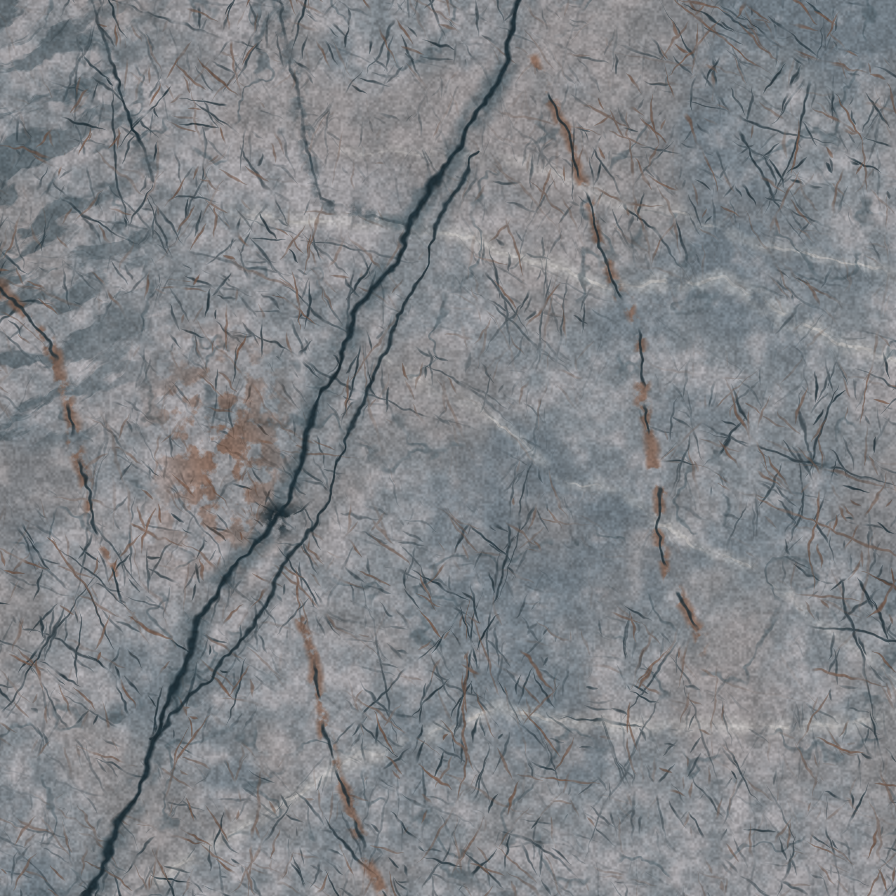
A Shadertoy shader for this texture:

```glsl
const vec3 SLATE = vec3(.435, .477, .51);
const vec3 STONE = vec3(.507, .535, .558);
const vec3 PALE = vec3(.61, .603, .615);
const vec3 WARM = vec3(.55, .525, .52);
const vec3 INK = vec3(.11, .17, .2);
const vec3 SHADOW = vec3(.27, .33, .36);
const vec3 RUST = vec3(.47, .34, .27);
const vec3 CALCITE = vec3(.72, .71, .7);
const float GRAIN = .34;
const float JAGGED = .036;
const int HAIR_LAYERS = 8;

// Paths of the large features, in canvas units
const vec2 FAULT_TOP[5] = vec2[](vec2(.592, 1.02), vec2(.56, .92), vec2(.456, .74), vec2(.397, .65), vec2(.345, .52));
const vec2 FAULT_LOW[5] = vec2[](vec2(.345, .52), vec2(.32, .425), vec2(.22, .316), vec2(.19, .22), vec2(.088, -.02));
const vec2 SPLIT[5] = vec2[](vec2(.534, .83), vec2(.48, .727), vec2(.358, .427), vec2(.27, .284), vec2(.17, .18));
const vec2 VEIN_HIGH[5] = vec2[](vec2(.27, .766), vec2(.456, .746), vec2(.65, .69), vec2(.807, .68), vec2(1.02, .58));
const vec2 VEIN_LOW[5] = vec2[](vec2(.17, .02), vec2(.378, .14), vec2(.56, .21), vec2(.69, .186), vec2(1.02, .2));
const vec2 BRANCH[5] = vec2[](vec2(.39, .835), vec2(.56, .82), vec2(.73, .766), vec2(.86, .72), vec2(1.02, .7));
const vec2 VEIN_MID[5] = vec2[](vec2(.43, .61), vec2(.54, .53), vec2(.65, .466), vec2(.83, .375), vec2(1.02, .23));
const vec2 RUST_RIGHT[5] = vec2[](vec2(.6, .93), vec2(.685, .69), vec2(.72, .57), vec2(.74, .39), vec2(.78, .27));
const vec2 RUST_LEFT[5] = vec2[](vec2(-.02, .73), vec2(.03, .64), vec2(.08, .557), vec2(.11, .41), vec2(.15, .31));
const vec2 RUST_BASE[5] = vec2[](vec2(.33, .32), vec2(.35, .25), vec2(.36, .18), vec2(.38, .12), vec2(.44, -.02));
const vec2 SEAM_LEFT[5] = vec2[](vec2(.1, 1.02), vec2(.115, .95), vec2(.13, .9), vec2(.15, .86), vec2(.176, .8));
const vec2 SEAM_TOP[5] = vec2[](vec2(.31, 1.02), vec2(.325, .94), vec2(.34, .88), vec2(.36, .78), vec2(.456, .745));

float hash(vec2 p) {
    vec3 q = fract(p.xyx * vec3(.1031, .103, .0973));
    q += dot(q, q.yzx + 33.33);
    return fract((q.x + q.y) * q.z);
}

float noise(vec2 p) {
    vec2 i = floor(p), f = fract(p);
    f *= f * (3. - 2. * f);
    return mix(mix(hash(i), hash(i + vec2(1, 0)), f.x),
               mix(hash(i + vec2(0, 1)), hash(i + 1.), f.x), f.y);
}

float fbm(vec2 p) {
    float sum = 0.;
    for (float amp = .5; amp > .03; amp *= .5) {
        sum += amp * noise(p);
        p = mat2(1.6, 1.2, -1.2, 1.6) * p + 17.3;
    }
    return sum;
}

// x: distance to the segment, y: position along it
vec2 segment(vec2 p, vec2 a, vec2 b) {
    float t = clamp(dot(p - a, b - a) / dot(b - a, b - a), 0., 1.);
    return vec2(length(p - mix(a, b, t)), t);
}

float path(vec2 p, vec2 pts[5]) {
    float d = 9.;
    for (int i = 0; i < 4; i++) d = min(d, segment(p, pts[i], pts[i + 1]).x);
    return d;
}

float line(float d, float width) {
    return 1. - smoothstep(.2 * width, width + .6 / iResolution.y, d);
}

// Scattered tapering cracks; x: dark cover, y: rusty cover
vec2 hairCracks(vec2 p, float scale, float seed) {
    vec2 cover = vec2(0);
    for (int k = 0; k < 9; k++) {
        vec2 id = floor(p * scale) + vec2(k % 3 - 1, k / 3 - 1), key = id + seed;
        float angle = 1.9 + 2.3 * (hash(key + 5.1) - .5);
        vec2 center = id + vec2(hash(key), hash(key + 11.7));
        vec2 arm = vec2(cos(angle), sin(angle)) * mix(.2, .95, hash(key + 23.9));
        vec2 s = segment(p * scale, center - arm, center + arm);
        float taper = 4. * s.y * (1. - s.y);
        float c = line(s.x / scale, .0016 * taper) * sqrt(taper) * hash(key + 37.3);
        cover = max(cover, hash(key + 51.) < .35 ? vec2(.4 * c, c) : vec2(c, 0));
    }
    return cover;
}

void mainImage(out vec4 fragColor, in vec2 fragCoord) {
    vec2 p = fragCoord / iResolution.xy;
    vec2 q = p + JAGGED * (vec2(fbm(p * 13.), fbm(p * 13. + 31.)) - .48);
    q += .004 * (vec2(noise(p * 120.), noise(p * 120. + 9.)) - .5);
    float patches = fbm(q * 5. + 3.), detail = fbm(p * 45.), breaks = noise(p * 34. + 7.);
    float speckle = smoothstep(.42, .58, fbm(p * 60. + 12.));
    // Mottled ground
    vec3 col = mix(SLATE, STONE, smoothstep(.22, .46, patches));
    col = mix(col, PALE, smoothstep(.36, .7, .5 * patches + .5 * detail + .06 * (1. - p.x)));
    col = mix(col, WARM, .5 * smoothstep(.48, .68, fbm(p * 7. + 50.)));
    // Dark streaks on the left
    float streaks = fbm(vec2(q.x + q.y * .3, q.y - q.x * .4) * vec2(14, 46));
    streaks = smoothstep(.46, .58, streaks) * smoothstep(.27, .03, q.x) * smoothstep(.48, .54, q.y);
    col = mix(col, SHADOW, .6 * streaks);
    // Pale veins: cloudy band around a broken thread
    float strong = min(path(q, VEIN_HIGH), path(q, VEIN_LOW));
    float faint = min(path(q, BRANCH), path(q, VEIN_MID));
    float vein = max(line(strong, .016) * .4, line(strong, .004) * (.4 + .6 * breaks));
    vein = max(vein, max(line(faint, .012) * .3, line(faint, .0025) * breaks));
    col = mix(col, CALCITE, vein * smoothstep(.2, .5, detail));
    // Wispy web and hair cracks in several sizes
    float web = line(abs(fbm(q * 9. + 60.) - .48) / 12., .0011);
    col = mix(col, SHADOW, .5 * web * smoothstep(.3, .7, breaks));
    vec2 hair = vec2(0);
    for (int i = 0; i < HAIR_LAYERS; i++)
        hair = max(hair, hairCracks(mix(p, q, .7), 4. * pow(1.4, float(i)), 60. * float(i)));
    hair *= smoothstep(.2, .5, fbm(p * 6. + 80.)) * smoothstep(.1, .5, noise(p * 50.));
    col = mix(mix(col, INK, .85 * hair.x), RUST, .75 * hair.y);
    // Rusty stain, rusty seams and dark seams
    float rust = min(path(q, RUST_RIGHT), min(path(q, RUST_LEFT), path(q, RUST_BASE)));
    float stain = 1. - smoothstep(0., .16, length((q - vec2(.245, .49)) * vec2(1.3, .8)));
    col = mix(col, RUST, speckle * max(.7 * stain, .7 * line(rust, .011)));
    col = mix(col, INK, .8 * line(rust, .0022) * smoothstep(.35, .55, breaks));
    float seam = min(path(q, SEAM_LEFT), path(q, SEAM_TOP));
    col = mix(mix(col, SHADOW, .5 * speckle * line(seam, .014)), INK, line(seam, .0022) * breaks);
    // Main fault, its split and the knot where they meet
    float fault = min(path(q, FAULT_TOP), path(q, FAULT_LOW)), split = path(q, SPLIT);
    float halo = max(line(fault, .026), .6 * line(split, .015));
    col = mix(col, SHADOW, .7 * halo * smoothstep(.3, .62, detail));
    col = mix(col, INK, max(.95 * line(fault, .002 + .005 * breaks), .85 * line(split, .001 + .003 * breaks)));
    float knot = 1. - smoothstep(.008, .03, length(q - vec2(.316, .42)));
    col = mix(col, INK, .9 * knot * speckle);
    // Fine mineral grain
    float grain = .6 * noise(p * 380.) + .4 * noise(p * 190. + 40.) - .5;
    fragColor = vec4(col * (1. + GRAIN * grain + .2 * (detail - .48)), 1);
}
```
